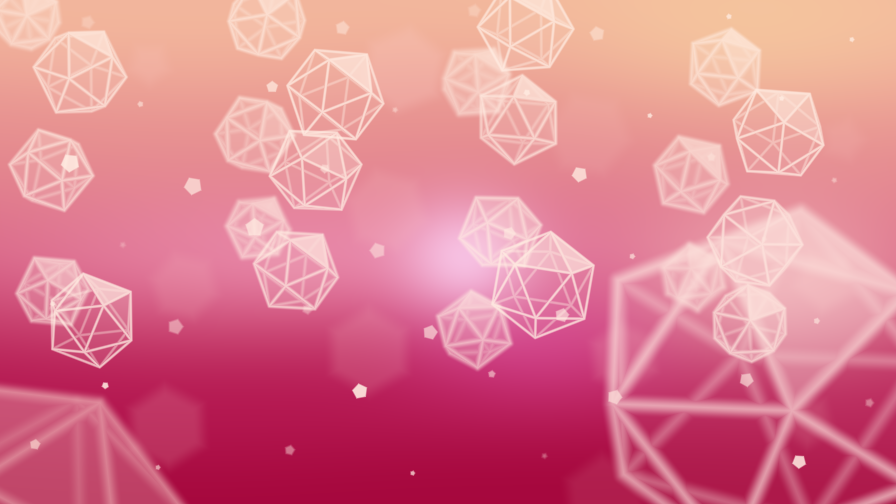
Reproduce this background procedurally as a Shadertoy shader.

```glsl
const float TAU = 6.28319;
const vec3 CREAM = vec3(1.0, 0.925, 0.885);

vec3 hash3(float n) {
    return fract(sin(n * vec3(12.71, 31.17, 74.7) + 1.3) * 43758.5);
}

// Evenly spread points in the unit square
vec2 scatter(float n) {
    return fract(0.5 + n * vec2(0.7549, 0.5698));
}

mat2 turn(float a) {
    return mat2(cos(a), sin(a), -sin(a), cos(a));
}

float glow(vec2 p, vec2 center, vec2 size) {
    vec2 d = (p - center) / size;
    return exp(-dot(d, d));
}

float edgeDistance2(vec2 p, vec2 a, vec2 b) {
    vec2 e = b - a, w = p - a;
    vec2 d = w - e * clamp(dot(w, e) / max(dot(e, e), 1e-6), 0.0, 1.0);
    return dot(d, d);
}

float cross2(vec2 a, vec2 b) {
    return a.x * b.y - a.y * b.x;
}

// Signed distance, negative inside
float triangle(vec2 p, vec2 a, vec2 b, vec2 c) {
    float d = sqrt(min(edgeDistance2(p, a, b), min(edgeDistance2(p, b, c), edgeDistance2(p, c, a))));
    float s = sign(cross2(b - a, c - a));
    float side = min(cross2(b - a, p - a), min(cross2(c - b, p - b), cross2(a - c, p - c)) * s);
    side = min(s * cross2(b - a, p - a), min(s * cross2(c - b, p - b), s * cross2(a - c, p - c)));
    return side > 0.0 ? -d : d;
}

float polygon(vec2 p, float sides, float radius) {
    float sector = TAU / sides;
    float a = mod(atan(p.x, p.y) + 0.5 * sector, sector) - 0.5 * sector;
    return length(p) * cos(a) - radius * cos(0.5 * sector);
}

float cover(float d, float blur) {
    return 1.0 - smoothstep(-blur, blur, d);
}

// Icosahedron corners: two poles and two rings of five
vec3 corner(int i) {
    if (i == 0) return vec3(0, 1, 0);
    if (i == 11) return vec3(0, -1, 0);
    bool upper = i < 6;
    float a = TAU * (float((i - 1) % 5) + (upper ? 0.0 : 0.5)) / 5.0;
    return vec3(0.8944 * cos(a), upper ? 0.4472 : -0.4472, 0.8944 * sin(a));
}

ivec3 faceCorners(int i) {
    int k = i % 5, n = (k + 1) % 5, band = i / 5;
    if (band == 0) return ivec3(0, 1 + k, 1 + n);
    if (band == 1) return ivec3(1 + k, 1 + n, 6 + k);
    if (band == 2) return ivec3(6 + k, 6 + n, 1 + n);
    return ivec3(11, 6 + k, 6 + n);
}

// Opacity of a glassy icosahedron with lit faces and bright edges
float crystal(vec2 p, float radius, float width, float blur, float body, vec3 angles) {
    if (length(p) > radius + width + blur) return 0.0;
    vec3 v[12];
    for (int i = 0; i < 12; i++) {
        vec3 q = corner(i);
        q.xz *= turn(angles.x);
        q.yz *= turn(angles.y);
        q.xy *= turn(angles.z);
        v[i] = q * radius;
    }
    vec3 light = normalize(vec3(0.45, 0.75, 0.5));
    float clear = 1.0, wire = 0.0;
    for (int i = 0; i < 20; i++) {
        ivec3 f = faceCorners(i);
        vec3 a = v[f.x], b = v[f.y], c = v[f.z];
        vec3 normal = normalize(a + b + c);
        float d = triangle(p, a.xy, b.xy, c.xy);
        float glint = smoothstep(0.72, 1.0, dot(normal, light));
        clear *= 1.0 - cover(d, blur) * (body + 0.7 * glint);
        float front = mix(0.45, 0.85, smoothstep(-0.4, 0.4, normal.z));
        wire = max(wire, front * cover(abs(d) - width, blur));
    }
    return 1.0 - clear * (1.0 - wire);
}

vec3 backdrop(vec2 p, float aspect) {
    float y = p.y + 0.02 * sin(p.x * 4.0);
    vec3 col = mix(vec3(0.65, 0.03, 0.24), vec3(0.71, 0.10, 0.32), smoothstep(0.0, 0.25, y));
    col = mix(col, vec3(0.84, 0.37, 0.51), smoothstep(0.2, 0.52, y));
    col = mix(col, vec3(0.90, 0.55, 0.56), smoothstep(0.42, 0.75, y));
    col = mix(col, vec3(0.95, 0.71, 0.61), smoothstep(0.68, 1.0, y));
    col = mix(col, vec3(0.96, 0.78, 0.62), 0.8 * glow(p, vec2(0.84 * aspect, 0.96), vec2(0.4, 0.18)));
    col = mix(col, vec3(0.86, 0.30, 0.62), 0.6 * glow(p, vec2(0.6 * aspect, 0.33), vec2(0.28, 0.14)));
    col = mix(col, vec3(0.94, 0.60, 0.73), 0.6 * glow(p, vec2(0.36 * aspect, 0.50), vec2(0.55, 0.13)));
    col = mix(col, vec3(0.98, 0.80, 0.93), 0.85 * glow(p, vec2(0.52 * aspect, 0.49), vec2(0.13, 0.11)));
    return mix(col, vec3(0.96, 0.74, 0.74), 0.65 * glow(p, vec2(0.86 * aspect, 0.46), vec2(0.28, 0.17)));
}

void mainImage(out vec4 fragColor, in vec2 fragCoord) {
    vec2 p = fragCoord / iResolution.y;
    float aspect = iResolution.x / iResolution.y, pixel = 1.0 / iResolution.y;
    vec2 span = vec2(aspect, 1.0);
    vec3 col = backdrop(p, aspect);

    // Faint out-of-focus shapes
    for (float i = 0.0; i < 12.0; i++) {
        vec3 h = hash3(i + 70.0);
        vec2 q = turn(h.x * TAU) * (p - scatter(i + 31.0) * span);
        col = mix(col, vec3(0.99, 0.80, 0.78), (0.1 + 0.15 * h.z) * cover(polygon(q, 5.0 + floor(2.0 * h.y), 0.04 + 0.05 * h.y), 0.018));
    }
    // Floating crystals, from blurred to sharp
    for (float i = 0.0; i < 23.0; i++) {
        float focus = i / 22.0;
        vec3 h = hash3(i + 5.0);
        vec2 center = vec2(0.0, 0.31) + scatter(i + 3.0) * vec2(aspect, 0.7) + 0.06 * (h.xy - 0.5);
        float blur = max(mix(0.011, 0.001, sqrt(focus)), pixel);
        float a = crystal(p - center, mix(0.06, 0.1, focus) + 0.012 * h.z, 0.0018 + 0.3 * blur, blur, mix(0.17, 0.045, focus), h * TAU);
        col = mix(col, CREAM, a * mix(0.75, 0.93, focus));
    }
    // Small pentagon flakes
    for (float i = 0.0; i < 42.0; i++) {
        vec3 h = hash3(i + 140.0);
        vec2 q = turn(h.x * TAU) * (p - scatter(i + 57.0) * span);
        float blur = max(0.004 * h.y, pixel);
        col = mix(col, CREAM, mix(0.9, 0.3, h.y) * cover(polygon(q, 5.0, 0.005 + 0.018 * h.z * h.z), blur));
    }
    // Large foreground crystals
    float near = crystal(p - vec2(0.855 * aspect, 0.24), 0.37, 0.011, 0.014, 0.05, vec3(0.5, 0.35, 0.2));
    float low = crystal(p - vec2(0.03 * aspect, -0.03), 0.31, 0.007, 0.016, 0.16, vec3(1.1, 0.6, 0.4));
    col = mix(col, vec3(0.99, 0.88, 0.86), 0.8 * near);
    col = mix(col, vec3(0.97, 0.79, 0.77), 0.75 * low);
    fragColor = vec4(col, 1.0);
}
```
